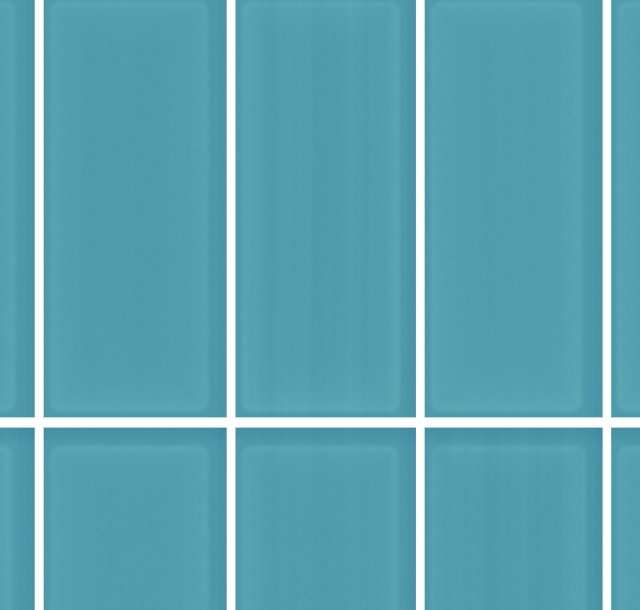
Give the GLSL for this pattern, as a WebGL 1 fragment shader.

```glsl
precision highp float;
// Tall teal glass tiles in a straight grid with white joints.
// Each tile is a rounded inner panel with a glowing rim and darker bevels;
// layered sines add vertical streaks, cellular noise a fine mottle.

uniform vec2 u_resolution;

#define PITCH vec2(0.2957, 0.694)     // tile spacing, in canvas widths
#define ORIGIN vec2(0.0612, 0.293)    // centre of one joint crossing
#define JOINT vec2(0.0137, 0.0160)    // joint widths
#define COLUMN_DRIFT 0.007            // unevenness of column spacing
#define BEVEL_LOW vec2(0.010, 0.009)  // left and bottom bevels
#define BEVEL_HIGH vec2(0.032, 0.028) // right and top bevels
#define CORNER 0.016
#define STREAKS 0.10
#define MOTTLE 0.10
#define DARK_GLASS vec3(0.283, 0.583, 0.655)
#define LIGHT_GLASS vec3(0.372, 0.665, 0.712)
#define GROUT vec3(1.0)

float hash(vec2 p) {
  return fract(sin(dot(p, vec2(127.1, 311.7))) * 4375.85);
}

float cellular(vec2 p) {
  vec2 cell = floor(p), f = fract(p);
  float nearest = 2.0;
  for (int j = -1; j <= 1; j++) {
    for (int i = -1; i <= 1; i++) {
      vec2 o = vec2(float(i), float(j));
      vec2 site = o + vec2(hash(cell + o), hash(cell + o + 37.0));
      nearest = min(nearest, length(site - f));
    }
  }
  return nearest;
}

float roundedBox(vec2 p, vec2 halfSize, float radius) {
  vec2 q = abs(p) - halfSize + radius;
  return length(max(q, 0.0)) + min(max(q.x, q.y), 0.0) - radius;
}

float segmentDistance(vec2 p, vec2 a, vec2 along) {
  float t = clamp(dot(p - a, along) / dot(along, along), 0.0, 1.0);
  return length(p - a - along * t);
}

// Vertical streaks, stronger on some tiles than on others
float streaks(vec2 p, vec2 id) {
  float phase = 6.283 * hash(id + 5.0);
  float x = p.x + 0.002 * sin(p.y * 9.0 + phase);
  float s = sin(x * 75.0 + phase) + 0.6 * sin(x * 173.0 + 2.0 * phase)
          + 0.4 * sin(x * 390.0 + phase);
  return s * (0.55 + 0.45 * cos(2.1 * (id.x - 1.0) + 1.5 * id.y));
}

// A few short hairline scratches, scattered per tile
float scratches(vec2 p, vec2 size, vec2 id, float pixel) {
  float mark = 0.0;
  for (int i = 0; i < 3; i++) {
    vec2 seed = id + float(i) * 7.3;
    vec2 start = size * (0.15 + 0.7 * vec2(hash(seed), hash(seed + 11.0)));
    float angle = 0.3 + 1.6 * hash(seed + 23.0);
    vec2 along = 0.04 * vec2(cos(angle), sin(angle));
    float d = segmentDistance(p, start, along);
    mark += (1.0 - smoothstep(0.0, max(pixel, 0.0012), d)) * hash(seed + 31.0);
  }
  return mark;
}

// Lightness of the glass: 0 is dark, 1 is light
float glassTone(vec2 p, vec2 size, vec2 id, float pixel) {
  vec2 high = size - p;
  vec2 bevelHigh = BEVEL_HIGH;
  bevelHigh.x *= 0.8 + 0.3 * hash(id + 3.0);
  vec2 centre = 0.5 * (size + BEVEL_LOW - bevelHigh);
  vec2 halfSize = 0.5 * (size - BEVEL_LOW - bevelHigh);
  float d = roundedBox(p - centre, halfSize, CORNER);

  // Inner panel: soft rim glow, brighter foot, thin line along the top
  float panel = 0.36 + 0.07 * (hash(id) - 0.5);
  panel += 0.38 * exp(min(d, 0.0) / 0.026) + 0.20 * exp(-p.y / 0.055);
  float topRim = 1.0 - smoothstep(0.0, 0.03, high.y - bevelHigh.y);
  panel += 0.13 * topRim * exp(-pow((d + 0.005) / 0.004, 2.0));

  // Bevels: deepest at the top, stepped along the right side
  float bevel = 0.30 - 0.24 * (1.0 - smoothstep(0.010, 0.034, high.x));
  bevel -= 0.36 * (1.0 - smoothstep(0.006, 0.030, high.y));
  bevel += 0.13 * exp(-pow((high.x - 0.016) / 0.002, 2.0));

  float tone = mix(panel, bevel, smoothstep(-0.005, 0.005, d));
  tone += STREAKS * 0.6 * streaks(p, id);
  tone += MOTTLE * (cellular((p + id) * vec2(150.0, 110.0)) - 0.5);
  tone += 0.22 * scratches(p, size, id, pixel);
  vec2 edge = min(p, high);
  return tone - 0.12 * (1.0 - smoothstep(0.0, 0.006, min(edge.x, edge.y)));
}

void main() {
  float pixel = 1.0 / u_resolution.x;
  vec2 grid = (gl_FragCoord.xy * pixel - ORIGIN) / PITCH;
  grid.x -= COLUMN_DRIFT * grid.x * (3.0 - grid.x);

  vec2 id = floor(grid);
  vec2 size = PITCH - JOINT;
  vec2 p = fract(grid) * PITCH - 0.5 * JOINT;
  vec2 edge = min(p, size - p);

  vec3 glass = mix(DARK_GLASS, LIGHT_GLASS, glassTone(p, size, id, pixel));
  float cover = smoothstep(-0.7 * pixel, 0.7 * pixel, min(edge.x, edge.y));
  gl_FragColor = vec4(mix(GROUT, glass, cover), 1.0);
}
```
